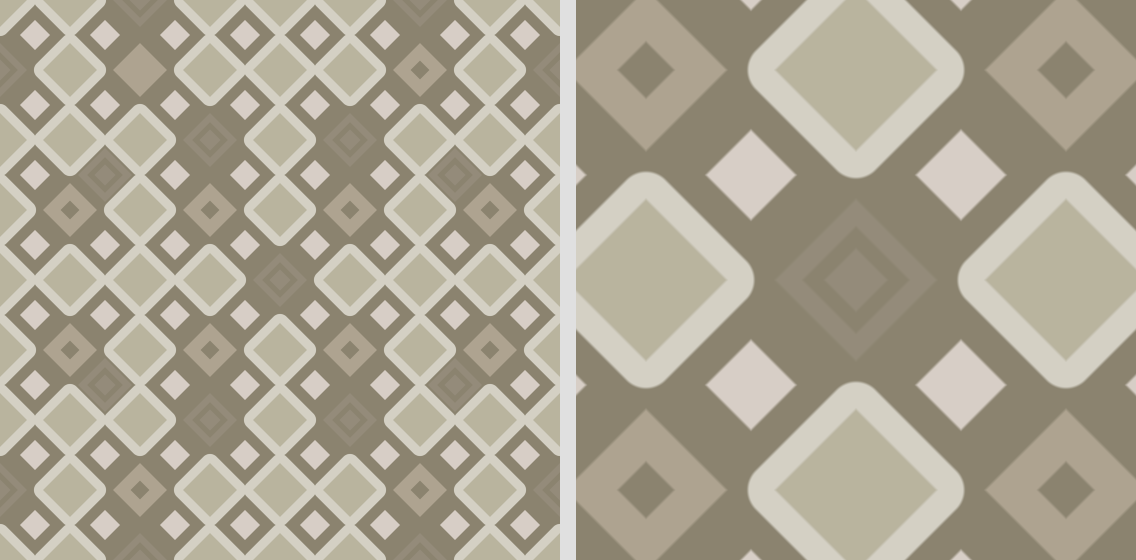
Left: the whole. Right: its middle third, enlarged.
Write a three.js fragment shader that draws this pattern.

```glsl
// Geometric lattice of diamonds: framed tiles, tan lozenges and tonal rings sit on
// an 8 by 8 grid, with small pale diamonds between them. The motif at each node is
// chosen from its folded distance to the centre, so the layout mirrors and tiles.

varying vec2 vUv;

// Sizes are in grid cells; diamond sizes run from centre to corner.
const float CELLS = 8.0;
const float EDGE = 0.009;
const float DIAMOND = 0.385;
const float FRAME = 0.130;
const float RING_GAP = 0.255;
const float RING_CORE = 0.150;
const float TAN_HOLE = 0.135;
const float SMALL = 0.215;
const vec2 SOLID_NODE = vec2(2.0, 7.0);   // the one lozenge without a hole

const vec3 GROUND = vec3(0.545, 0.515, 0.437);
const vec3 RING = vec3(0.580, 0.547, 0.478);
const vec3 TAN = vec3(0.682, 0.639, 0.565);
const vec3 TILE = vec3(0.724, 0.704, 0.620);
const vec3 FRAME_COLOR = vec3(0.830, 0.815, 0.770);
const vec3 PALE = vec3(0.842, 0.808, 0.775);

// Exact signed distance to a diamond, so its outer offset has round corners.
float diamond(vec2 p, float size) {
  vec2 q = (abs(vec2(p.x + p.y, p.x - p.y)) - size) * 0.70710678;
  return length(max(q, 0.0)) + min(max(q.x, q.y), 0.0);
}

float fill(float d) {
  return 1.0 - smoothstep(-EDGE, EDGE, d);
}

bool same(vec2 a, vec2 b) {
  return all(lessThan(abs(a - b), vec2(0.1)));
}

bool isRing(vec2 f) {
  return same(f, vec2(0.0)) || same(f, vec2(1.0, 2.0))
      || same(f, vec2(4.0, 3.0)) || same(f, vec2(2.0, 4.0))
      || same(f, vec2(2.5, 1.5));
}

bool isTan(vec2 f) {
  return same(f, vec2(1.0)) || same(f, vec2(3.0, 1.0)) || same(f, vec2(2.0, 3.0));
}

vec3 drawRing(vec3 color, vec2 p) {
  color = mix(color, RING, fill(diamond(p, DIAMOND)));
  color = mix(color, GROUND, fill(diamond(p, RING_GAP)));
  return mix(color, RING, fill(diamond(p, RING_CORE)));
}

vec3 drawTan(vec3 color, vec2 p, bool solid) {
  color = mix(color, TAN, fill(diamond(p, DIAMOND)));
  return solid ? color : mix(color, GROUND, fill(diamond(p, TAN_HOLE)));
}

vec3 drawTile(vec3 color, vec2 p) {
  float d = diamond(p, DIAMOND);
  color = mix(color, FRAME_COLOR, fill(d - FRAME));
  return mix(color, TILE, fill(d));
}

void main() {
  vec2 p = vUv * CELLS;
  vec2 cell = floor(p);
  vec3 color = GROUND;

  // Motif between the nodes
  vec2 middle = cell + 0.5;
  if (isRing(abs(middle - 0.5 * CELLS))) {
    color = drawRing(color, p - middle);
  } else {
    color = mix(color, PALE, fill(diamond(p - middle, SMALL)));
  }

  // Motifs at the four surrounding nodes
  for (int j = 0; j < 2; j++) {
    for (int i = 0; i < 2; i++) {
      vec2 node = cell + vec2(float(i), float(j));
      vec2 folded = abs(node - 0.5 * CELLS);
      vec2 local = p - node;
      if (isRing(folded)) {
        color = drawRing(color, local);
      } else if (isTan(folded)) {
        color = drawTan(color, local, same(node, SOLID_NODE));
      } else {
        color = drawTile(color, local);
      }
    }
  }

  gl_FragColor = vec4(color, 1.0);
}
```
